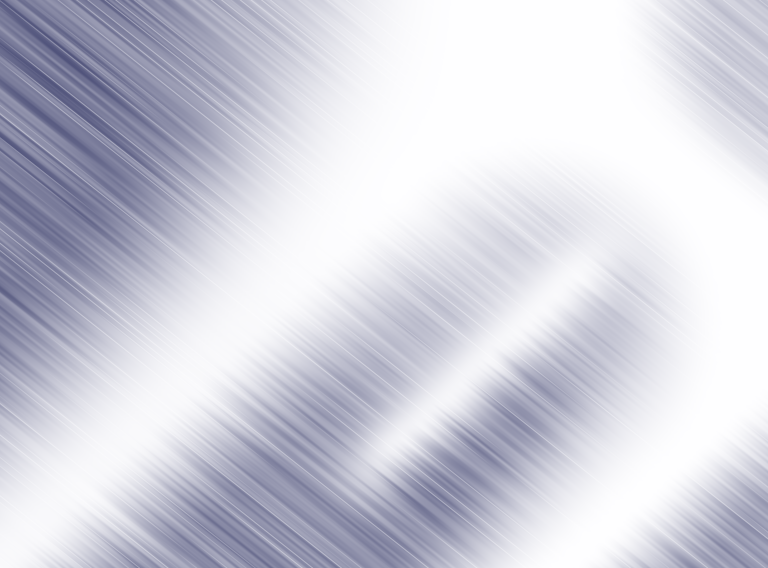
Write a Shadertoy shader that draws this texture.

```glsl
// Brushed steel sheet: soft diagonal reflections shade a pale surface, and
// fine streaks of stretched value noise run across them. The shading is a sum
// of darkness masks in a tilted frame; the grain displaces and modulates it.

const vec3 WHITE = vec3(0.995, 0.995, 1.0);
const vec3 STEEL = vec3(0.39, 0.40, 0.54);
const float GRAIN_ANGLE = -0.67;          // direction of the brushing
const vec2 BAND_DIR = vec2(0.727, 0.687); // direction of the reflections
const float GRAIN_CONTRAST = 0.85;
const float GRAIN_SMEAR = 0.025;          // raggedness of shade edges
const float SCRATCH_GAIN = 0.34;
const float SCRATCH_ROWS = 95.0;
const float BAND_TINT = 0.035;            // faint grey inside the white band

float hash(ivec2 cell) {
    uint h = uint(cell.x) * 1597334677u ^ uint(cell.y) * 3812015801u;
    h = (h ^ (h >> 15)) * 2246822519u;
    h = (h ^ (h >> 13)) * 3266489917u;
    return float((h ^ (h >> 16)) >> 8) / 16777216.0;
}

float valueNoise(vec2 p) {
    ivec2 c = ivec2(floor(p));
    vec2 f = fract(p);
    f = f * f * (3.0 - 2.0 * f);
    float low = mix(hash(c), hash(c + ivec2(1, 0)), f.x);
    float high = mix(hash(c + ivec2(0, 1)), hash(c + ivec2(1, 1)), f.x);
    return mix(low, high, f.y);
}

// Streaks in about -0.5..0.5; octaves finer than a pixel fade away.
float brushedGrain(vec2 g, float pixel) {
    float sum = 0.0;
    float rows = 58.0;
    float weight = 0.2;
    for (int i = 0; i < 3; i++) {
        float visible = 1.0 - smoothstep(0.7, 1.4, rows * pixel);
        vec2 q = vec2(g.x * (1.6 + float(i)), g.y * rows) + 17.3 * float(i);
        sum += weight * visible * (valueNoise(q) - 0.5);
        rows *= 1.95;
        weight *= 1.5;
    }
    return sum;
}

// Sparse bright hairlines, each broken up along its length.
float scratches(vec2 g, float pixel) {
    float y = g.y * SCRATCH_ROWS;
    int row = int(floor(y));
    float offset = 0.35 + 0.3 * hash(ivec2(row, 71));
    float width = max(0.1, 1.1 * pixel * SCRATCH_ROWS);
    float line = 1.0 - smoothstep(0.0, width, abs(fract(y) - offset));
    float lengthMask = smoothstep(0.5, 0.9, valueNoise(vec2(g.x * 2.6, float(row) + 0.001)));
    return line * lengthMask;
}

float bell(float x, float width) {
    return exp(-x * x / (width * width));
}

// Darkness of the reflections: 0 is white, 1 is deep steel.
float reflectionShade(vec2 p, float across) {
    float u = dot(p, BAND_DIR);
    float v = dot(p, vec2(BAND_DIR.y, -BAND_DIR.x));

    // Dark upper-left panel beside the broad white band
    float left = smoothstep(0.01, 0.37, -v);
    left *= 1.0 - smoothstep(0.10, 0.82, p.x);

    // Central panel with a rounded upper end
    vec2 q = vec2(v - 0.335, max(u - 0.98, 0.0));
    float panel = smoothstep(0.0, 0.21, 0.335 - length(q));
    float depth = mix(0.70, 0.27, smoothstep(0.38, 1.08, u));
    depth += 0.32 * bell(v - 0.425, 0.09) * bell(u - 0.82, 0.26);

    // Narrow glow inside the central panel
    float glow = bell(v - 0.32, 0.058);
    glow *= smoothstep(0.47, 0.66, u) * (1.0 - smoothstep(1.08, 1.28, u));
    float centre = panel * depth * (1.0 - 0.88 * glow);

    // Corners beyond the white bands on the right
    float lowerRight = 0.68 * smoothstep(0.69, 0.86, v);
    lowerRight *= 1.0 - smoothstep(0.95, 1.4, u);
    float upperRight = 0.36 * smoothstep(1.31, 1.49, across);
    upperRight *= smoothstep(1.08, 1.29, p.x);

    float tint = BAND_TINT * bell(v, 0.2) * (1.0 - smoothstep(0.5, 1.0, u));
    return 0.88 * left + centre + lowerRight + upperRight + tint;
}

void mainImage(out vec4 fragColor, in vec2 fragCoord) {
    float pixel = 1.0 / iResolution.y;
    vec2 p = fragCoord * pixel;

    // Grain frame: x runs along the brushing, y across it
    vec2 along = vec2(cos(GRAIN_ANGLE), sin(GRAIN_ANGLE));
    vec2 g = vec2(dot(p, along), dot(p, vec2(-along.y, along.x)));
    float grain = brushedGrain(g, pixel);

    // Shade, ragged along the grain, then streaked in its darker parts
    float shade = reflectionShade(p + along * grain * GRAIN_SMEAR, g.y);
    shade *= 1.0 + GRAIN_CONTRAST * grain;
    shade *= 1.0 - SCRATCH_GAIN * scratches(g, pixel);

    vec3 color = mix(WHITE, STEEL, clamp(shade, 0.0, 1.12));
    fragColor = vec4(clamp(color, 0.0, 1.0), 1.0);
}
```
